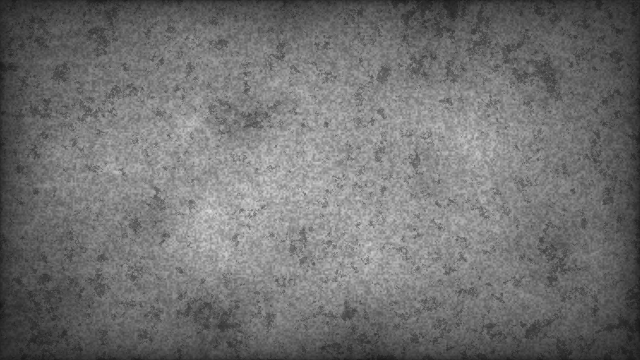
This texture is drawn by a Shadertoy shader. Its source:

```glsl
#define EDGE_TONE 0.14
#define CENTRE_TONE 0.63
#define VIGNETTE_POWER 0.43
#define CLOUD_AMOUNT 0.26
#define STAIN_AMOUNT 0.20
#define SPECK_AMOUNT 0.26
#define STREAK_AMOUNT 0.09
#define GRAIN_AMOUNT 0.30
#define GRAIN_SCALE 210.0

// Integer hash of a lattice point, 0 to 1
float hash(vec2 cell) {
    uvec2 q = uvec2(ivec2(cell)) * uvec2(1597334673u, 3812015801u);
    uint n = (q.x ^ q.y) * 1597334673u;
    n = (n ^ (n >> 15u)) * 2246822519u;
    n ^= n >> 13u;
    return float(n & 65535u) / 65535.0;
}

float valueNoise(vec2 p) {
    vec2 cell = floor(p), f = fract(p);
    f = f * f * (3.0 - 2.0 * f);
    float low = mix(hash(cell), hash(cell + vec2(1, 0)), f.x);
    float high = mix(hash(cell + vec2(0, 1)), hash(cell + vec2(1, 1)), f.x);
    return mix(low, high, f.y);
}

// Layered noise; gain sets how rough the detail is
float fbm(vec2 p, float gain) {
    float sum = 0.0, total = 0.0, weight = 1.0;
    for (int i = 0; i < 5; i++) {
        sum += weight * valueNoise(p);
        total += weight;
        weight *= gain;
        p = mat2(1.6, 1.2, -1.2, 1.6) * p + 17.3;
    }
    return sum / total;
}

// Soft blob: centre in xy, radius in z, strength in w
float blob(vec2 p, vec4 shape) {
    vec2 d = (p - shape.xy) / shape.z;
    return shape.w * exp(-dot(d, d));
}

// Dark patches are positive, worn pale patches negative
float stainField(vec2 p) {
    vec4 dark[12] = vec4[](
        vec4(0.67, 0.68, 0.08, 1.0), vec4(0.80, 0.69, 0.06, 0.7),
        vec4(1.20, 0.89, 0.12, 1.0), vec4(0.81, 0.94, 0.10, 0.8),
        vec4(1.20, 0.53, 0.07, 0.7), vec4(0.43, 0.38, 0.07, 0.7),
        vec4(0.57, 0.13, 0.10, 1.0), vec4(1.02, 0.05, 0.12, 0.9),
        vec4(0.86, 0.33, 0.07, 0.5), vec4(1.52, 0.29, 0.09, 0.8),
        vec4(1.53, 0.78, 0.10, 0.6), vec4(0.10, 0.18, 0.15, 0.7));
    vec4 pale[8] = vec4[](
        vec4(0.54, 0.62, 0.08, 0.7), vec4(1.36, 0.62, 0.11, 0.6),
        vec4(0.24, 0.57, 0.13, 0.7), vec4(0.54, 0.33, 0.10, 0.6),
        vec4(1.64, 0.25, 0.10, 0.6), vec4(0.78, 0.45, 0.16, 0.4),
        vec4(0.50, 0.89, 0.10, 0.5), vec4(1.02, 0.22, 0.13, 0.4));
    float sum = 0.0;
    for (int i = 0; i < 12; i++) sum += blob(p, dark[i]);
    for (int i = 0; i < 8; i++) sum -= blob(p, pale[i]);
    return sum;
}

void mainImage(out vec4 fragColor, in vec2 fragCoord) {
    vec2 uv = fragCoord / iResolution.xy;
    vec2 p = fragCoord / iResolution.y;

    // Vignette
    vec2 falloff = 4.0 * uv * (1.0 - uv);
    float light = pow(falloff.x * falloff.y, VIGNETTE_POWER);
    float tone = mix(EDGE_TONE, CENTRE_TONE, light);

    // Clouds and ragged stains
    vec2 warp = vec2(fbm(p * 9.0, 0.7), fbm(p * 9.0 + 40.0, 0.7)) - 0.5;
    float stain = stainField(p + 0.16 * warp);
    float cloud = fbm(p * 5.0 + 8.0, 0.75) - 0.5;
    float mottle = fbm(p * 24.0 + 3.0, 0.85);
    float patchy = stain * mix(0.5, 1.5, smoothstep(0.3, 0.7, mottle));
    tone *= 1.0 + CLOUD_AMOUNT * cloud - STAIN_AMOUNT * patchy;

    // Dark pits, denser inside stains and toward the border
    float cover = 0.07 * stain + 0.06 * (1.0 - light) - 0.12 * cloud;
    float pits = smoothstep(0.60, 0.72, fbm(p * 32.0 + 61.0, 0.8) + cover);
    tone *= 1.0 - SPECK_AMOUNT * pits;

    // Horizontal wear, strongest on the left
    float streak = fbm(p * vec2(7.0, 60.0), 0.7) - 0.5;
    tone *= 1.0 + STREAK_AMOUNT * streak * mix(3.0, 1.0, smoothstep(0.0, 0.4, uv.x));

    // Fine grain
    float grain = valueNoise(p * GRAIN_SCALE) + 0.6 * valueNoise(p * GRAIN_SCALE * 0.53 + 9.0) - 0.8;
    tone *= 1.0 + GRAIN_AMOUNT * grain;

    fragColor = vec4(vec3(clamp(tone, 0.0, 1.0)), 1.0);
}
```
